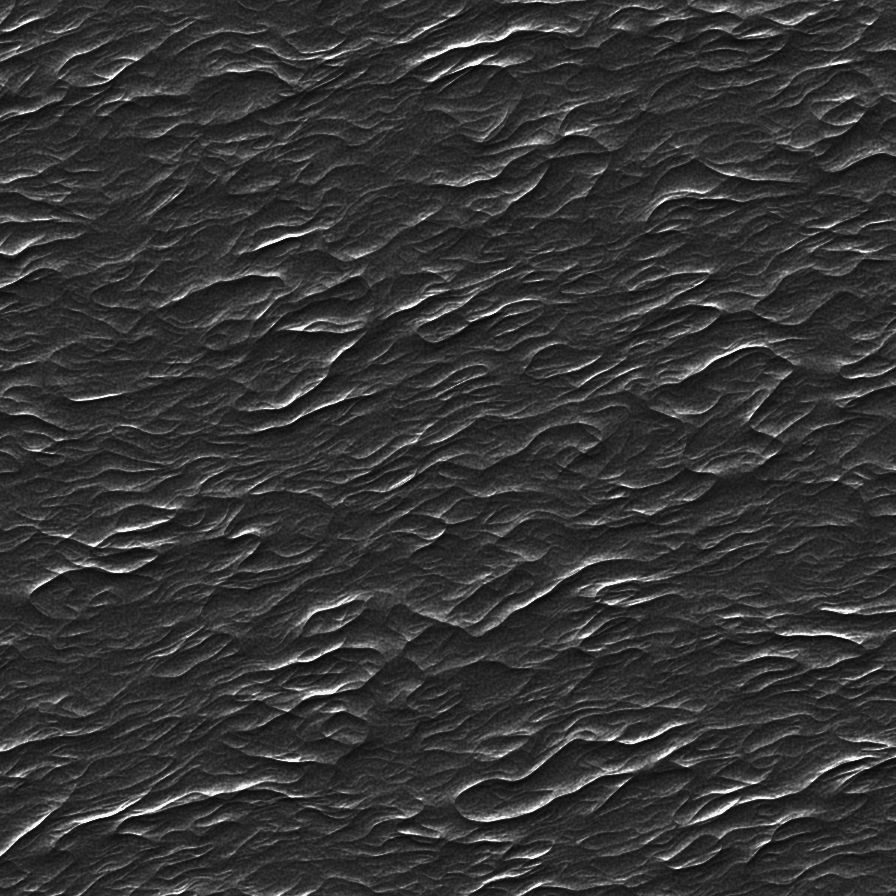
Reproduce this texture procedurally as a three.js fragment shader.

```glsl
#define BASE_TONE 0.172
#define LIT_GAIN 0.235
#define SHADE_GAIN 0.13
#define CREST_FREQ 24.0
#define CREST_STRETCH 0.42
#define CREST_SHARPNESS 5.0
#define OCTAVE_FALLOFF 0.74
#define TILT 0.24
#define RELIEF_STEP 0.0012
#define GRAIN_FREQ 300.0
#define GRAIN_AMOUNT 0.45

varying vec2 vUv;

vec2 hash22(vec2 p) {
  vec3 q = fract(vec3(p.xyx) * vec3(0.1031, 0.1030, 0.0973));
  q += dot(q, q.yzx + 33.33);
  return fract((q.xx + q.yz) * q.zy);
}

// Dot product of a cell corner's random unit gradient with the offset to it
float cornerSlope(vec2 cell, vec2 offset) {
  float angle = 6.28318 * hash22(cell).x;
  return dot(vec2(cos(angle), sin(angle)), offset);
}

float gradientNoise(vec2 p) {
  vec2 cell = floor(p);
  vec2 f = p - cell;
  vec2 w = f * f * f * (f * (f * 6.0 - 15.0) + 10.0);
  vec2 e = vec2(1.0, 0.0);
  float low = mix(cornerSlope(cell, f), cornerSlope(cell + e, f - e), w.x);
  float high = mix(cornerSlope(cell + e.yx, f - e.yx),
                   cornerSlope(cell + e.xx, f - e.xx), w.x);
  return mix(low, high, w.y);
}

// Bends the crests: broad swells, then smaller crinkles
vec2 warp(vec2 p) {
  p.y -= TILT * p.x;
  p.y += 0.045 * gradientNoise(p * 3.0 + 11.0);
  p.y += 0.014 * gradientNoise(p * 11.0 + 37.0);
  p += 0.005 * vec2(gradientNoise(p * 34.0 + 71.0),
                    gradientNoise(p * 38.0 + 93.0));
  return p;
}

// Sum of sharp wave crests, each octave broken into patches
float waterHeight(vec2 p) {
  p = warp(p);
  float height = 0.0;
  float freq = CREST_FREQ;
  float weight = 1.0;
  for (int i = 0; i < 4; i++) {
    vec2 shift = vec2(17.3, 41.7) * float(i + 1);
    vec2 q = p * freq * vec2(CREST_STRETCH, 1.0) + shift;
    float crest = exp(-CREST_SHARPNESS * abs(gradientNoise(q)));
    float patchiness = smoothstep(-0.3, 0.35, gradientNoise(q * 0.45 + 5.0));
    height += weight * mix(0.35, 1.65, patchiness) * crest / freq;
    freq *= 1.9;
    weight *= OCTAVE_FALLOFF;
  }
  return height;
}

void main() {
  // Relief lit from above, slightly from the left
  vec2 toLight = RELIEF_STEP * normalize(vec2(-0.2, 1.0));
  float slope = (waterHeight(vUv - toLight) - waterHeight(vUv + toLight))
              / (2.0 * RELIEF_STEP);

  // Bright glints, compressed shadows
  float gain = slope > 0.0 ? LIT_GAIN : SHADE_GAIN;
  float tone = BASE_TONE * exp(gain * slope);

  // Fine grain
  tone *= 1.0 + GRAIN_AMOUNT * gradientNoise(vUv * GRAIN_FREQ);
  gl_FragColor = vec4(vec3(clamp(tone, 0.05, 0.95)), 1.0);
}
```
